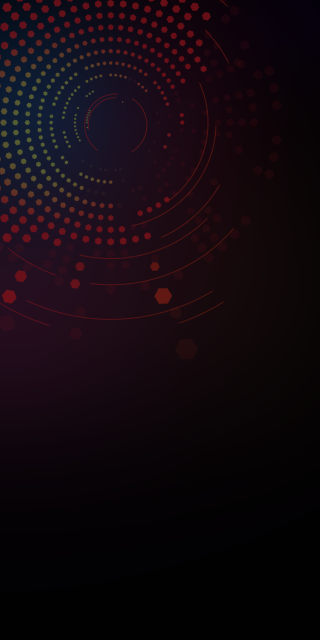
Reproduce this background procedurally as a WebGL 2 fragment shader.

```glsl
#version 300 es
precision highp float;
// Concentric halftone hexagons and thin arcs over dim blue, plum and brown glows.
uniform vec2 u_resolution;
out vec4 fragColor;

// Lengths are in canvas widths, angles in degrees counterclockwise from the right.
#define CENTER vec2(0.346, 1.617)
#define INNER_CENTER vec2(0.362, 1.609)
#define PITCH 0.03724
#define DOTS_PER_RING 60.0
#define DOT_SCALE 0.027
#define LINE_HALF_WIDTH 0.0014
#define DOT_ALPHA 0.72
#define GHOST_ALPHA 0.11
#define RED vec3(0.53, 0.07, 0.10)
#define OLIVE vec3(0.44, 0.47, 0.20)

// Two lit spans (start, end, start, end) for each ring, from ring 2 outward.
const vec4 LIT[12] = vec4[](
  vec4(150, 200, 60, 60), vec4(155, 215, 118, 136), vec4(70, 230, 40, 56),
  vec4(17, 270, 303, 349), vec4(28, 246, 357, 367), vec4(27, 270, 27, 28),
  vec4(34, 271, 287, 307), vec4(29, 277, 29, 30), vec4(40, 289, 40, 41),
  vec4(53, 247, 53, 54), vec4(47, 235, 47, 48), vec4(100, 230, 100, 101));

// Arcs: radius, start angle, end angle.
const vec3 ARCS[14] = vec3[](
  vec3(.615, 244, 302), vec3(.507, 262, 320), vec3(.425, 256, 316),
  vec3(.662, 288, 303), vec3(.662, 228, 254), vec3(.507, 230, 251),
  vec3(.329, 281, 359), vec3(.392, 293, 331), vec3(.304, 306, 385),
  vec3(.413, 26, 45), vec3(.515, 44, 49), vec3(.097, 85, 235),
  vec3(.086, 88, 190), vec3(.097, 300, 420));

// Large loose hexagons: x, y, radius, opacity.
const vec4 HEXES[12] = vec4[](
  vec4(.029, 1.073, .020, .75), vec4(.065, 1.137, .017, .70),
  vec4(.235, 1.113, .014, .65), vec4(.250, 1.167, .013, .60),
  vec4(.484, 1.167, .013, .62), vec4(.510, 1.075, .024, .70),
  vec4(.583, .909, .031, .13), vec4(.021, .990, .023, .12),
  vec4(.237, .957, .018, .12), vec4(.252, 1.026, .015, .10),
  vec4(.549, 1.023, .017, .13), vec4(.742, 1.805, .012, .11));

float hash(vec2 p) {
  vec3 q = fract(p.xyx * vec3(.1031, .1030, .0973));
  q += dot(q, q.yzx + 33.33);
  return fract((q.x + q.y) * q.z);
}

float glow(vec2 p, vec2 center, vec2 size) {
  vec2 d = (p - center) / size;
  return exp(-dot(d, d));
}

float hexagon(vec2 p, float radius) {
  p = abs(p);
  return max(p.x * .866 + p.y * .5, p.y) - radius;
}

float inSpan(float angle, float start, float end) {
  return step(mod(angle - start, 360.0), end - start);
}

float polarAngle(vec2 d) {
  return degrees(atan(d.y, d.x + step(dot(d, d), 0.0)));
}

mat2 rotation(float a) {
  return mat2(cos(a), sin(a), -sin(a), cos(a));
}

vec3 background(vec2 p) {
  vec3 c = vec3(.004, .002, .008);
  c += vec3(.025, .105, .185) * glow(p, vec2(.09, 1.67), vec2(.33, .35));
  c += vec3(.135, .048, .105) * glow(p, vec2(.0, 1.02), vec2(.55, .43));
  c += vec3(.080, .008, .038) * glow(p, vec2(.52, 1.66), vec2(.32, .45));
  c += vec3(.042, .024, .012) * glow(p, vec2(.76, 1.12), vec2(.45, .50));
  c += vec3(.010, .000, .035) * glow(p, vec2(.95, 1.95), vec2(.25, .20));
  return c;
}

// Opacity of the dot grid: lit spans plus scattered ghosts.
float ringDots(vec2 p, float px) {
  vec2 d = p - CENTER;
  float ring = floor(length(d) / PITCH + .5);
  if (ring < 2.0 || ring > 14.0) return 0.0;
  float stepAngle = 360.0 / DOTS_PER_RING;
  float slot = mod(floor(polarAngle(d) / stepAngle + .5), DOTS_PER_RING);
  float angle = slot * stepAngle, radius = ring * PITCH;
  float chance = hash(vec2(slot, ring) + 7.0);
  float lit = 0.0;
  if (ring < 14.0) {
    vec4 span = LIT[int(ring) - 2];
    float sparse = ring < 6.0 ? .28 : 0.0;
    lit = inSpan(angle, span.x, span.y) * step(sparse, chance);
    float stray = ring == 5.0 ? .75 : 0.0;
    lit = max(lit, inSpan(angle, span.z, span.w) * step(stray, chance));
  }
  float ghost = step(.58, chance) * step(4.0, ring) * GHOST_ALPHA;
  vec2 local = rotation(-radians(angle)) * d - vec2(radius, 0);
  float shape = smoothstep(px, -px, hexagon(local, radius * DOT_SCALE));
  return shape * max(lit * DOT_ALPHA, ghost);
}

float thinArc(vec2 p, vec3 arc, float px) {
  vec2 d = p - (arc.x < .15 ? INNER_CENTER : CENTER);
  float along = mod(polarAngle(d) - arc.y, 360.0), span = arc.z - arc.y;
  float ends = smoothstep(0.0, 1.5, along) * (1.0 - smoothstep(span - 1.5, span, along));
  return ends * smoothstep(px, -px, abs(length(d) - arc.x) - LINE_HALF_WIDTH);
}

void main() {
  vec2 p = gl_FragCoord.xy / u_resolution.x;
  float px = .75 / u_resolution.x;
  vec3 color = background(p);

  // Dots shift from olive near the blue glow to red at the rim.
  float warmth = smoothstep(.12, .34, length((p - vec2(.20, 1.60)) * vec2(.9, 1.0)));
  color = mix(color, mix(OLIVE, RED, warmth), ringDots(p, px));

  // Arcs and loose hexagons turn browner toward the right.
  vec3 accent = mix(RED, vec3(.50, .12, .07), smoothstep(.1, .6, p.x));
  for (int i = 0; i < 14; i++) color = mix(color, accent, .58 * thinArc(p, ARCS[i], px));
  for (int i = 0; i < 12; i++) {
    vec4 h = HEXES[i];
    vec2 local = rotation(.2 + float(i)) * (p - h.xy);
    color = mix(color, accent, h.w * smoothstep(px, -px, hexagon(local, h.z)));
  }
  fragColor = vec4(color, 1);
}
```
